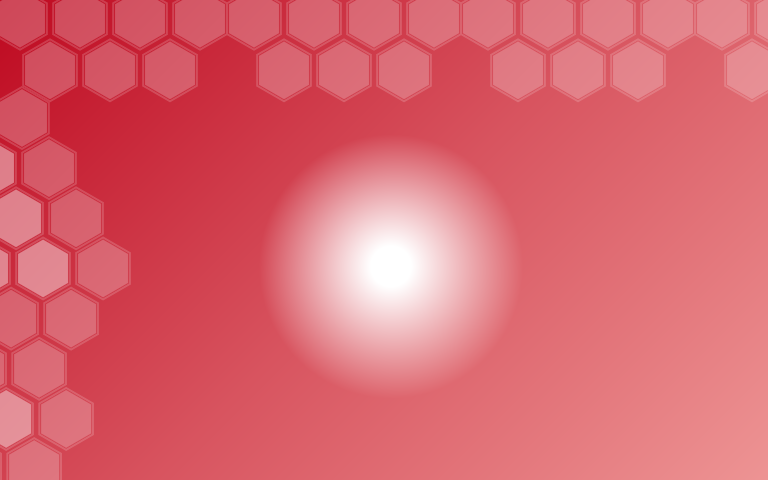
This background is drawn by a WebGL 2 fragment shader. Its source:

```glsl
#version 300 es
precision highp float;

#define DEEP_RED vec3(0.745, 0.035, 0.125)
#define MID_RED vec3(0.845, 0.325, 0.370)
#define SOFT_PINK vec3(0.930, 0.580, 0.580)
#define GLOW_CENTER vec2(0.8146, 0.4448)
#define GLOW_CORE 0.042
#define GLOW_RADIUS 0.275
#define HEX_APOTHEM 0.0522
#define HEX_PITCH 0.125
#define CLUSTER_PITCH 0.4875
#define FILL_ALPHA 0.25
#define BRIGHT_ALPHA 0.43
#define RIM_ALPHA 0.17

uniform vec2 u_resolution;
out vec4 fragColor;

// Signed distance to a hexagon with a vertex at the top
float hexDistance(vec2 p) {
    p = abs(p);
    return max(p.x, dot(p, vec2(0.5, 0.8660))) - HEX_APOTHEM;
}

// Opacity of a translucent hexagon with a thin rim just outside it
float hexOpacity(vec2 p, float fillAlpha, float pixel) {
    float d = hexDistance(p);
    float fill = 1.0 - smoothstep(-pixel, pixel, d);
    float rim = 1.0 - smoothstep(0.0008, 0.0008 + 1.5 * pixel, abs(d - 0.0037));
    return max(fill * fillAlpha, rim * RIM_ALPHA);
}

// Two staggered rows along the top, in repeating clusters of 4 + 3
float topBand(vec2 p, float pixel) {
    float margin = 0.05625;
    float localX = mod(p.x - 0.0417 + margin, CLUSTER_PITCH) - margin;
    float opacity = 0.0;
    for (int row = 0; row < 2; row++) {
        float r = float(row);
        float x = localX - 0.5 * HEX_PITCH * r;
        float column = clamp(round(x / HEX_PITCH), 0.0, 3.0 - r);
        vec2 q = vec2(x - column * HEX_PITCH, p.y - 0.9610 + 0.1075 * r);
        opacity = max(opacity, hexOpacity(q, FILL_ALPHA, pixel));
    }
    return opacity;
}

// Slanted rows down the left side; each row extends left past the edge
float leftBand(vec2 p, float pixel) {
    float opacity = 0.0;
    for (int row = 0; row < 8; row++) {
        float r = float(row);
        float stepsBack = ceil(0.66 * max(r - 3.0, 0.0));
        float lastX = 0.0458 + 0.0563 * r - 0.1229 * stepsBack;
        float column = max(round((lastX - p.x) / HEX_PITCH), 0.0);
        float phase = mod(r, 5.0);
        bool bright = column > 0.5 && phase > 0.5 && phase < 3.5;
        vec2 q = p - vec2(lastX - column * HEX_PITCH, 0.7542 - 0.1045 * r);
        float alpha = bright ? BRIGHT_ALPHA : FILL_ALPHA;
        opacity = max(opacity, hexOpacity(q, alpha, pixel));
    }
    return opacity;
}

void main() {
    vec2 p = gl_FragCoord.xy / u_resolution.y;
    float aspect = u_resolution.x / u_resolution.y;
    float pixel = 0.75 / u_resolution.y;

    // Diagonal gradient from the upper left to the lower right
    float t = (p.x + 1.0 - p.y) / (aspect + 1.0);
    vec3 color = mix(DEEP_RED, MID_RED, clamp(2.0 * t, 0.0, 1.0));
    color = mix(color, SOFT_PINK, clamp(2.0 * t - 1.0, 0.0, 1.0));

    // Hexagon bands
    color = mix(color, vec3(1.0), max(topBand(p, pixel), leftBand(p, pixel)));

    // White core with a linear falloff
    float radius = distance(p, GLOW_CENTER);
    float glow = clamp((GLOW_RADIUS - radius) / (GLOW_RADIUS - GLOW_CORE), 0.0, 1.0);
    color = mix(color, vec3(1.0), glow);

    fragColor = vec4(color, 1.0);
}
```
